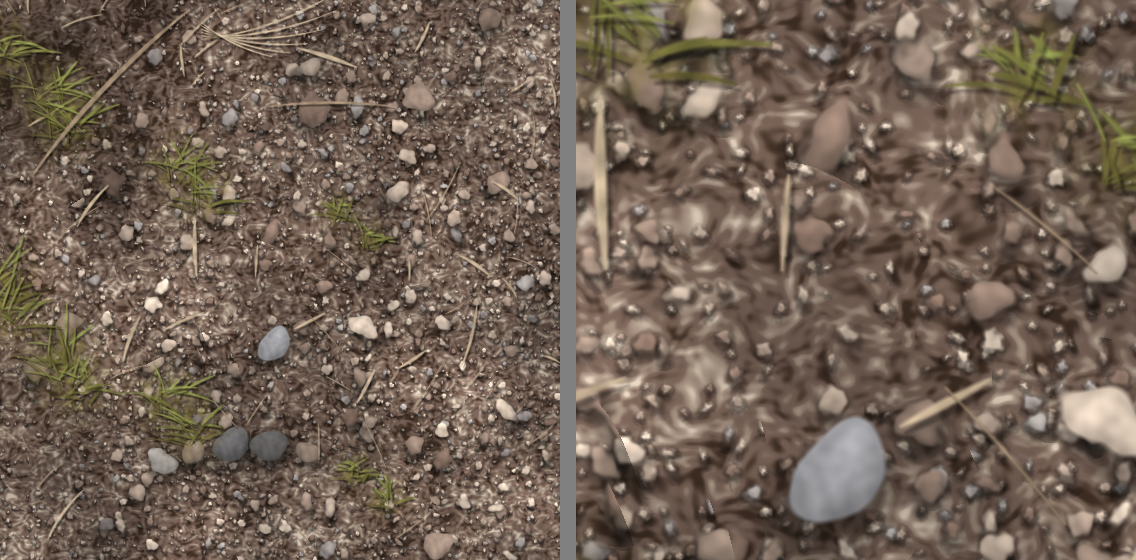
Left: the whole. Right: its middle third, enlarged.
This texture is drawn by a three.js fragment shader. Its source:

```glsl
// Draws crumbly brown soil strewn with pebbles, dry straw, twigs and grass tufts.
varying vec2 vUv;

const float SOFT = 0.0019;
const vec3 DARK_EARTH = vec3(0.21, 0.155, 0.12);
const vec3 EARTH = vec3(0.41, 0.335, 0.295);
const vec3 DRY_EARTH = vec3(0.55, 0.485, 0.43);
const vec3 SAND = vec3(0.76, 0.70, 0.635);
const vec3 SLATE = vec3(0.43, 0.43, 0.44);
const vec3 STRAW = vec3(0.82, 0.74, 0.62);
const vec3 TWIG = vec3(0.65, 0.56, 0.46);
const vec3 MOSS = vec3(0.38, 0.35, 0.18);
const vec3 GRASS = vec3(0.58, 0.61, 0.32);

vec2 hash2(vec2 p) {
  vec3 q = fract(p.xyx * vec3(0.1031, 0.1030, 0.0973));
  q += dot(q, q.yzx + 33.33);
  return fract((q.xx + q.yz) * q.zy);
}

mat2 turn(float a) {
  return mat2(cos(a), -sin(a), sin(a), cos(a));
}

float slope(vec2 cell, vec2 offset) {
  float a = 6.2832 * hash2(cell).x;
  return dot(vec2(cos(a), sin(a)), offset);
}

// Gradient noise
float noise(vec2 p) {
  vec2 i = floor(p), f = fract(p), e = vec2(0.0, 1.0);
  vec2 u = f * f * f * (f * (f * 6.0 - 15.0) + 10.0);
  float low = mix(slope(i, f), slope(i + e.yx, f - e.yx), u.x);
  float high = mix(slope(i + e, f - e), slope(i + 1.0, f - 1.0), u.x);
  return mix(low, high, u.y);
}

// Soil: lumps and crumbs at many scales
vec3 soil(vec2 p, float damp) {
  vec2 w = p + 0.012 * vec2(noise(p * 30.0), noise(p * 30.0 + 40.0));
  float tone = 0.05 - 0.18 * damp + 0.3 * noise(p * 5.0) + 0.4 * noise(w * 15.0);
  tone += 0.5 * noise(w * 38.0) + 0.65 * noise(w * 76.0) + 0.6 * noise(w * vec2(125.0, 160.0));
  vec3 ground = mix(DARK_EARTH, EARTH, smoothstep(-0.55, 0.04, tone));
  ground = mix(ground, DRY_EARTH, smoothstep(0.04, 0.4, tone));
  return mix(ground, SAND, smoothstep(0.35, 0.75, tone));
}

// One worn stone with a contact shadow and light from above
vec3 layStone(vec3 ground, vec2 p, float radius, float squash, float angle, vec3 tint, float rough) {
  if (length(p) > radius * 1.8 + 0.006) return ground;
  vec2 q = turn(angle) * p;
  q.y /= squash;
  float grain = noise(p / radius * 1.3 + angle * 9.0);
  float rim = radius * (1.0 + 0.07 * sin(3.0 * atan(q.y, q.x + 1e-5)) + rough * grain);
  float d = (length(q) - rim) * squash;
  float shadow = 1.0 - smoothstep(-0.2 * radius, 0.35 * radius + 0.002, d + p.y * 0.3);
  float light = 1.0 + 0.16 * p.y / radius - 0.12 * smoothstep(-0.4 * radius, 0.0, d);
  light += 0.16 * grain + 0.12 * noise(p * 110.0 + angle);
  return mix(ground * (1.0 - 0.4 * shadow), tint * light, 1.0 - smoothstep(-SOFT, SOFT, d));
}

// A jittered grid of stones; each cell may stay empty
vec3 scatter(vec3 ground, vec2 p, float cells, float density) {
  for (int n = 0; n < 9; n++) {
    float k = float(n);
    vec2 cell = floor(p * cells) + vec2(mod(k, 3.0), floor(k / 3.0)) - 1.0;
    vec2 place = hash2(cell + cells);
    vec2 kind = hash2(cell + cells + 51.7);
    vec2 form = hash2(cell + cells + 93.1);
    if (kind.x > density) continue;
    vec2 centre = (cell + 0.15 + 0.7 * place) / cells;
    float radius = mix(0.17, 0.4, form.x * form.x) / cells;
    vec3 tint = mix(EARTH * 1.15, SAND * 1.06, kind.y);
    tint = mix(tint, SLATE * 1.25, 0.6 * step(0.85, fract(kind.y * 7.3)));
    ground = layStone(ground, p - centre, radius, mix(0.5, 0.95, form.y), place.x * 6.28, tint, 0.4);
  }
  return ground;
}

// Coverage of a bent strand tapered to both ends
float strand(vec2 p, float angle, float len, float width, float bend) {
  vec2 q = turn(angle) * p;
  float t = clamp(q.x / len, 0.0, 1.0);
  q -= vec2(t, bend * t * t) * len;
  float d = length(q) - width * (0.3 + 2.8 * t * (1.0 - t));
  return 1.0 - smoothstep(-SOFT, SOFT, d);
}

vec3 layStrand(vec3 ground, vec2 p, float angle, float len, float width, float bend, vec3 tint) {
  if (length(p) > len * 1.3 + 0.01) return ground;
  ground *= 1.0 - 0.35 * strand(p + vec2(-0.003, 0.004), angle, len, width, bend);
  tint *= 1.0 + 0.3 * noise(p * 70.0);
  return mix(ground, tint, 0.92 * strand(p, angle, len, width, bend));
}

// A fan of thin blades over a patchy mossy stain
vec3 growTuft(vec3 ground, vec2 p, float size, float seed) {
  if (length(p) > size * 1.7) return ground;
  float patchy = clamp(0.5 + 1.2 * noise(p * 60.0 + seed), 0.0, 1.0);
  float stain = patchy * exp(-dot(p, p) / (size * size * 0.4));
  ground = mix(ground, MOSS * (0.6 + 0.8 * patchy), 0.8 * stain);
  for (int i = 0; i < 17; i++) {
    vec2 h = hash2(vec2(float(i) + 3.0, seed)), g = hash2(vec2(seed, float(i) + 17.0));
    vec2 root = (g - vec2(0.5, 0.7)) * size * 0.7;
    ground = layStrand(ground, p - root, 1.4 + (h.x - 0.5) * 3.0, size * (0.3 + 0.65 * h.y),
      0.0011 + 0.0016 * g.x, (h.x - 0.5) * 0.5, mix(MOSS, GRASS, g.y));
  }
  return ground;
}

void main() {
  vec2 p = vUv;
  float damp = 1.0 - smoothstep(0.1, 0.5, distance(p, vec2(0.02, 0.98)));
  float stony = (0.9 + 0.25 * p.x + 1.1 * noise(p * 5.0 + 3.0)) * (1.0 - 0.8 * damp);
  vec3 color = soil(p, damp);

  // Grit first, then ever larger pebbles
  for (int i = 0; i < 4; i++) {
    float k = float(i);
    color = scatter(color, p, floor(84.0 * pow(0.55, k)), (0.4 - 0.08 * max(k - 1.0, 0.0)) * stony);
  }

  // Row of large smooth stones, and a pale one above it
  for (int i = 0; i < 4; i++) {
    float k = float(i), swell = sin(k * 1.1);
    vec2 centre = vec2(0.345 + 0.068 * k, 0.195 + 0.012 * swell);
    vec3 tint = mix(DRY_EARTH * 1.1, SLATE, max(swell, 0.0));
    color = layStone(color, p - centre, 0.024 + 0.012 * swell, 0.78, 1.2 - 0.5 * k, tint, 0.08);
  }
  color = layStone(color, p - vec2(0.49, 0.385), 0.034, 0.7, 0.9, SLATE * 1.4, 0.12);

  // Broad patches of shade and dry light
  color *= 1.05 + 0.42 * noise(p * 3.2 + 5.0) + 0.3 * noise(p * 8.0) - 0.14 * damp;

  // Loose straw, mostly upright
  for (int i = 0; i < 60; i++) {
    vec2 root = hash2(vec2(float(i), 5.0)), h = hash2(vec2(float(i), 23.0));
    color = layStrand(color, p - root, 1.57 + (h.x - 0.5) * 2.4, 0.03 + 0.08 * fract(h.x * 9.0),
      mix(0.001, 0.0046, h.y * h.y * h.y), 0.5 * (root.x - 0.5), mix(TWIG, STRAW, h.y));
  }

  // Grass, thickest on the left
  for (int i = 1; i < 16; i++) {
    vec2 spot = fract(float(i) * vec2(0.755, 0.618));
    spot = vec2(pow(spot.x, 1.8), 0.08 + 0.88 * spot.y);
    color = growTuft(color, p - spot, mix(0.085, 0.045, smoothstep(0.2, 0.6, spot.x)), float(i));
  }

  // Long twigs and a spray of golden stalks
  color = layStrand(color, p - vec2(0.06, 0.69), 0.95, 0.4, 0.0045, -0.14, TWIG);
  color = layStrand(color, p - vec2(0.48, 0.81), 0.12, 0.22, 0.0025, -0.12, TWIG);
  for (int i = 0; i < 6; i++) {
    float k = float(i);
    color = layStrand(color, p - vec2(0.36, 0.93 + 0.006 * k), 0.1 - 0.16 * k, 0.26 - 0.025 * k,
      0.0016, 0.25, STRAW);
  }
  gl_FragColor = vec4(color, 1.0);
}
```
